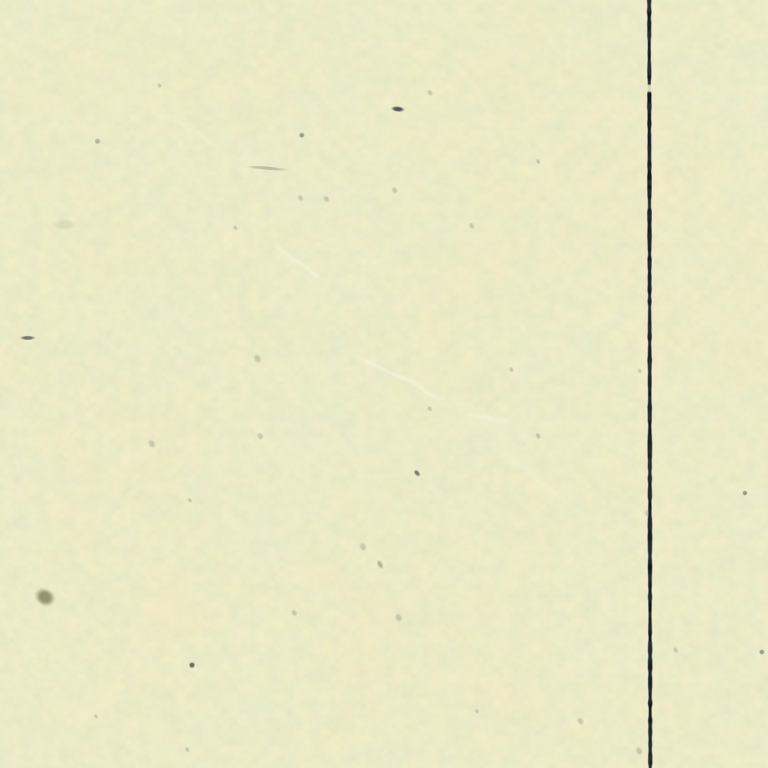
Reproduce this texture procedurally as a WebGL 2 fragment shader.

```glsl
#version 300 es
precision highp float;

uniform vec2 u_resolution;
out vec4 fragColor;

const vec3 PAPER = vec3(0.926, 0.918, 0.778);
const vec3 WARM_TINT = vec3(0.012, -0.008, -0.012);
const vec3 CREASE_LIGHT = vec3(0.955, 0.95, 0.85);
const vec3 INK = vec3(0.07, 0.08, 0.14);
const vec3 SPECK_GREY = vec3(0.32, 0.32, 0.30);
const vec3 STAIN_OLIVE = vec3(0.50, 0.49, 0.36);

float hash(vec2 p) {
    return fract(sin(dot(p, vec2(127.1, 311.7))) * 43758.5453);
}

float noise(vec2 p) {
    vec2 cell = floor(p);
    vec2 f = fract(p);
    f = f * f * (3.0 - 2.0 * f);
    float low = mix(hash(cell), hash(cell + vec2(1.0, 0.0)), f.x);
    float high = mix(hash(cell + vec2(0.0, 1.0)), hash(cell + 1.0), f.x);
    return mix(low, high, f.y);
}

float fbm(vec2 p) {
    float sum = 0.0;
    float amplitude = 0.5;
    for (int i = 0; i < 4; i++) {
        sum += amplitude * (noise(p) - 0.5);
        p = p * 2.03 + 17.3;
        amplitude *= 0.55;
    }
    return sum;
}

// Soft ellipse of the given half size, turned by an angle
float speck(vec2 p, vec2 center, vec2 radius, float angle) {
    float c = cos(angle);
    float s = sin(angle);
    vec2 d = mat2(c, -s, s, c) * (p - center);
    return 1.0 - smoothstep(0.45, 1.35, length(d / radius));
}

// Thin wavering stroke that fades towards both ends
float crease(vec2 p, vec2 a, vec2 b, float width) {
    vec2 ab = b - a;
    float t = clamp(dot(p - a, ab) / dot(ab, ab), 0.0, 1.0);
    vec2 wobble = vec2(0.0, 0.005 * (noise(vec2(t * 5.0, a.x * 90.0)) - 0.5));
    float d = length(p - a - ab * t - wobble);
    float ends = smoothstep(0.0, 0.2, t) * smoothstep(1.0, 0.8, t);
    return exp(-d * d / (width * width)) * ends * (0.6 + 0.4 * noise(p * 90.0));
}

// Sparse faint flecks, at most one in each grid cell
float flecks(vec2 p, float scale, float density) {
    vec2 cell = floor(p * scale);
    float present = step(1.0 - density, hash(cell + 5.7));
    vec2 center = 0.25 + 0.5 * vec2(hash(cell + 1.3), hash(cell + 8.9));
    float radius = mix(0.05, 0.09, hash(cell + 3.1));
    return present * speck(fract(p * scale), center, vec2(radius, radius * 1.3), 0.5);
}

// Vertical rule with slightly rough sides and one break
float ruledLine(vec2 p, float pixel) {
    float x = mix(0.8467, 0.8453, p.y);
    float halfWidth = 0.0024 + 0.0012 * (noise(vec2(p.y * 130.0, 3.0)) - 0.5);
    float soft = max(pixel, 0.0012);
    float body = 1.0 - smoothstep(halfWidth - soft, halfWidth + soft, abs(p.x - x));
    float gap = smoothstep(0.003, 0.0065, abs(p.y - 0.885));
    return body * mix(0.12, 1.0, gap) * (0.87 + 0.13 * noise(vec2(p.y * 160.0, 9.0)));
}

vec3 paper(vec2 p) {
    float mottling = fbm(p * 9.0);
    float grain = fbm(p * 85.0);
    vec3 fibre = vec3(noise(p * 150.0), noise(p * 150.0 + 40.0), noise(p * 110.0 + 80.0)) - 0.5;
    return PAPER + WARM_TINT * (mottling + grain) * 1.6 + 0.04 * grain + 0.018 * fibre;
}

void main() {
    vec2 p = gl_FragCoord.xy / u_resolution;
    float pixel = 1.0 / min(u_resolution.x, u_resolution.y);
    vec3 color = paper(p);

    // Broken diagonal crease
    float fold = 0.45 * crease(p, vec2(0.222, 0.848), vec2(0.312, 0.792), 0.0025);
    fold += 0.85 * crease(p, vec2(0.353, 0.685), vec2(0.423, 0.633), 0.0030);
    fold += 0.95 * crease(p, vec2(0.454, 0.542), vec2(0.588, 0.475), 0.0026);
    fold += 0.75 * crease(p, vec2(0.602, 0.460), vec2(0.670, 0.450), 0.0030);
    fold += 0.40 * crease(p, vec2(0.650, 0.415), vec2(0.785, 0.310), 0.0032);
    color = mix(color, CREASE_LIGHT, min(fold, 1.0));

    // Dark specks, dashes and faint marks
    float dark = 0.95 * speck(p, vec2(0.518, 0.858), vec2(0.0075, 0.0032), -0.1);
    dark += 0.75 * speck(p, vec2(0.036, 0.560), vec2(0.0085, 0.0026), 0.0);
    dark += 0.85 * speck(p, vec2(0.250, 0.134), vec2(0.0035), 0.0);
    dark += 0.70 * speck(p, vec2(0.543, 0.384), vec2(0.0045, 0.0028), -0.8);
    dark += 0.50 * speck(p, vec2(0.393, 0.824), vec2(0.0032), 0.0);
    dark += 0.30 * speck(p, vec2(0.348, 0.781), vec2(0.0230, 0.0022), -0.08);
    dark += 0.35 * speck(p, vec2(0.495, 0.265), vec2(0.0030, 0.0055), 0.5);
    dark += 0.55 * speck(p, vec2(0.970, 0.358), vec2(0.0030), 0.0);
    dark += 0.50 * speck(p, vec2(0.992, 0.151), vec2(0.0032), 0.0);
    dark += 0.35 * speck(p, vec2(0.127, 0.816), vec2(0.0035), 0.0);
    dark += 0.10 * speck(p, vec2(0.085, 0.707), vec2(0.0140, 0.0060), 0.0);
    dark += 0.22 * flecks(p, 22.0, 0.06);
    color = mix(color, SPECK_GREY, min(dark, 1.0));

    float stain = speck(p, vec2(0.0585, 0.2225), vec2(0.0115, 0.0095), -0.5);
    color = mix(color, STAIN_OLIVE, 0.8 * stain);
    color = mix(color, INK, ruledLine(p, pixel));
    fragColor = vec4(clamp(color, 0.0, 1.0), 1.0);
}
```
